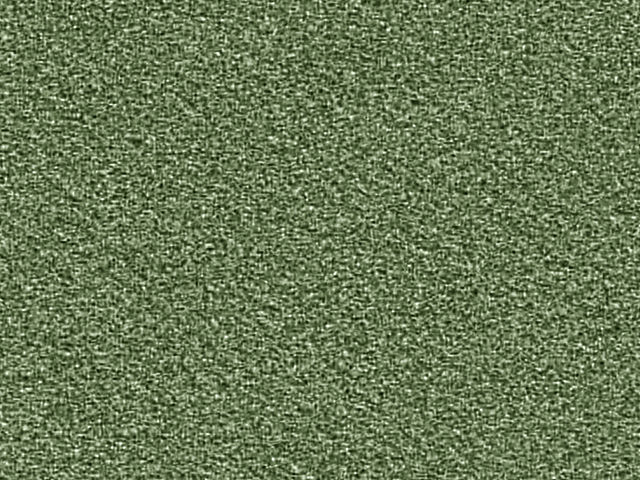
Write a Shadertoy shader that draws this texture.

```glsl
// Fine mottled green knit: short staggered horizontal dashes, each with a dark
// shadow in the next row, crossed by upright threads and finer grain. Layers
// of value noise are summed into one tone, then mapped from dark to pale green.

#define UNITS 384.0                  // fabric units per canvas height
#define DASH_SIZE vec2(3.1, 1.75)    // length and height of a dash
#define GRAIN_SIZE vec2(1.7, 1.6)    // fine fibre grain
#define THREAD_SIZE vec2(4.2, 1.6)   // length and width of upright threads
#define BLOTCH_SIZE vec2(38.0, 30.0) // faint cloudiness
#define WARP_SIZE vec2(11.0, 9.0)    // patches in which rows bend
#define WARP_AMOUNT 2.0
#define SHADOW 0.55                  // strength of the dark side of a strand
#define CONTRAST 1.06
#define DARK_GREEN vec3(0.14, 0.20, 0.08)
#define PALE_GREEN vec3(0.75, 0.80, 0.69)
#define MID_TINT vec3(0.0, 0.015, -0.02)

float hash(vec2 p) {
    return fract(sin(dot(p, vec2(127.1, 311.7))) * 43758.5453);
}

// Smooth value noise, centred on zero
float noise(vec2 p) {
    vec2 cell = floor(p);
    vec2 f = fract(p);
    f = f * f * (3.0 - 2.0 * f);
    float low = mix(hash(cell), hash(cell + vec2(1.0, 0.0)), f.x);
    float high = mix(hash(cell + vec2(0.0, 1.0)), hash(cell + 1.0), f.x);
    return mix(low, high, f.y) - 0.5;
}

// One row of dashes, shifted sideways by a random amount
float dashRow(float x, float row) {
    x += 7.0 * hash(vec2(row, 4.7));
    float cell = floor(x);
    float blend = smoothstep(0.0, 1.0, x - cell);
    return mix(hash(vec2(cell, row)), hash(vec2(cell + 1.0, row)), blend) - 0.5;
}

// Staggered rows, blended vertically
float dashes(vec2 p) {
    float row = floor(p.y);
    float blend = smoothstep(0.0, 1.0, p.y - row);
    return mix(dashRow(p.x, row), dashRow(p.x, row + 1.0), blend);
}

// Raised strands: the shadow cancels most of the broad variation
float strands(vec2 p) {
    return dashes(p) - SHADOW * dashes(p + vec2(0.1, 1.2));
}

void mainImage(out vec4 fragColor, in vec2 fragCoord) {
    vec2 p = fragCoord / iResolution.y * UNITS;

    // Bend rows and columns a little
    vec2 bend = vec2(noise(p / WARP_SIZE + 31.8), noise(p / WARP_SIZE + 71.3));
    vec2 bent = p + WARP_AMOUNT * bend;

    // Sum the layers; the result has a spread near one
    float tone = 3.0 * strands(bent / DASH_SIZE);
    tone += 1.8 * strands(bent.yx / THREAD_SIZE + vec2(43.2, 907.0));
    tone += 2.0 * dashes(bent / GRAIN_SIZE + vec2(19.6, 503.0));
    tone += 0.15 * noise(p / BLOTCH_SIZE + 8.4);
    tone += 0.15 * sin(3.14159 * bent.y / DASH_SIZE.y);
    tone *= CONTRAST;

    // Stretch the highlights and colour the yarn, greenest in the midtones
    float light = 0.434 + 0.262 * tone + 0.02 * tone * tone;
    vec3 colour = mix(DARK_GREEN, PALE_GREEN, light);
    colour += MID_TINT * max(0.0, 4.0 * light * (1.0 - light));
    fragColor = vec4(clamp(colour, 0.0, 1.0), 1.0);
}
```
